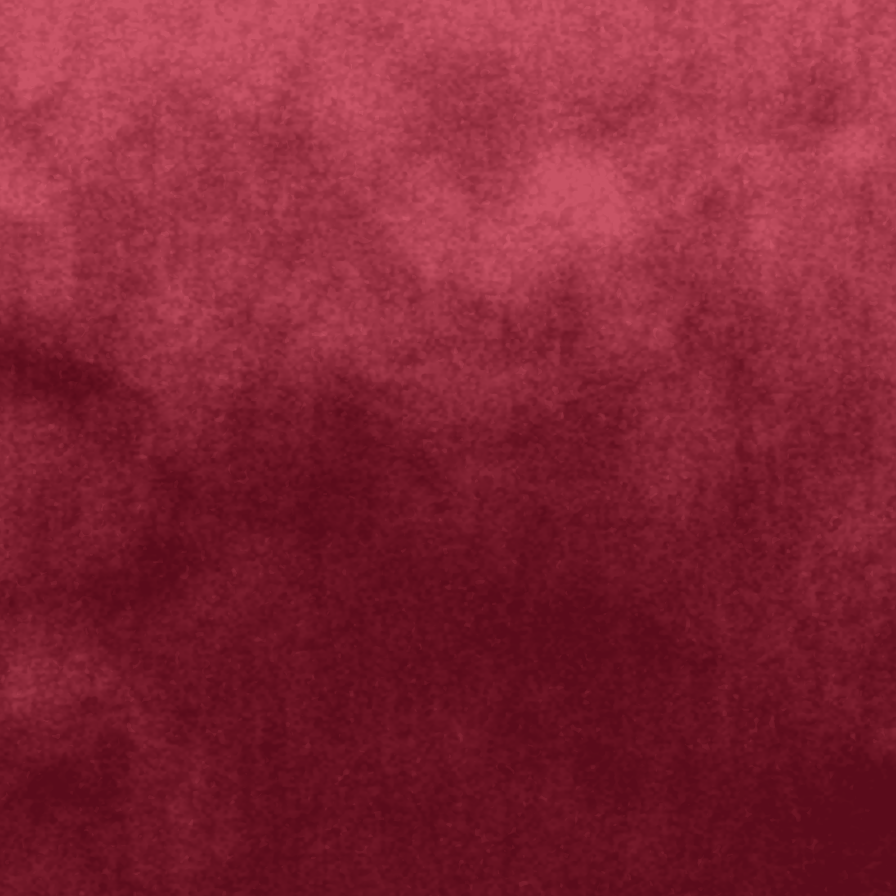
Give the GLSL for this texture, as a Shadertoy shader.

```glsl
// Crimson velvet: a soft sheen falls from a pale rose top to deep wine below.
// Brushed blotches come from layered, warped cellular noise; finer stretched
// cells add the streaks and the short grain of the pile.

vec3 hash3(vec2 cell) {
    vec3 h = fract(cell.xyx * vec3(0.1031, 0.1030, 0.0973));
    h += dot(h, h.yxz + 33.33);
    return fract((h.xxy + h.yzz) * h.zyx);
}

// Smooth cellular noise: jittered points blend their random shades, around 0
float cells(vec2 p) {
    vec2 home = floor(p);
    float shade = 0.0, total = 0.001;
    for (int j = -1; j <= 1; j++) {
        for (int i = -1; i <= 1; i++) {
            vec2 cell = home + vec2(i, j);
            vec3 rnd = hash3(cell + 57.0);
            vec2 d = cell + 0.15 + 0.7 * rnd.xy - p;
            float reach = max(0.0, 1.3 - dot(d, d));
            float weight = reach * reach * reach;
            shade += weight * (rnd.z - 0.5);
            total += weight;
        }
    }
    return shade / total;
}

// Layers of cells, each turned and finer than the last
float blotches(vec2 p) {
    float sum = 0.0, gain = 0.55;
    for (int i = 0; i < 5; i++) {
        sum += gain * cells(p);
        p = mat2(1.62, 1.22, -1.22, 1.62) * p + 19.7;
        gain *= 0.64;
    }
    return sum;
}

float pool(vec2 p, vec2 centre, vec2 size) {
    vec2 d = (p - centre) / size;
    return exp(-dot(d, d));
}

// Broad light and shade over the cloth
float sheen(vec2 p) {
    float light = 0.07 + 0.85 * smoothstep(0.35, 1.05, p.y);
    float left = 0.36 * exp(-4.5 * p.x) * smoothstep(-0.3, 0.5, p.y);
    float right = 0.38 * exp(-9.0 * (1.0 - p.x)) * smoothstep(0.1, 0.45, p.y);
    light += (left + right) * (1.0 - light);
    light += 0.10 * pool(p, vec2(0.75, 0.53), vec2(0.11, 0.09));
    light += 0.08 * pool(p, vec2(0.68, 0.82), vec2(0.12, 0.14));
    light -= 0.17 * pool(p, vec2(0.50, 0.84), vec2(0.16, 0.08));
    light -= 0.20 * pool(p, vec2(1.00, 0.87), vec2(0.10, 0.12));
    light -= 0.16 * pool(p, vec2(0.06, 0.57), vec2(0.12, 0.04));
    light -= 0.14 * pool(p, vec2(0.12, 0.34), vec2(0.12, 0.04));
    return light;
}

void mainImage(out vec4 fragColor, in vec2 fragCoord) {
    vec2 uv = fragCoord / iResolution.xy;
    vec2 p = fragCoord / iResolution.y;

    // Warp the cloth so that the brushed patches have ragged borders
    vec2 warp = vec2(cells(p * 6.0 + 3.1), cells(p * 6.0 + 41.7));
    vec2 brushed = p + 0.07 * warp;
    float light = sheen(uv + 0.06 * warp);

    // Patches are strong in the upper middle and at the sides, calm elsewhere
    float ruffled = smoothstep(0.35, 0.65, uv.y) * (1.0 - 0.6 * smoothstep(0.82, 1.0, uv.y));
    ruffled = max(ruffled, smoothstep(0.15, 0.6, abs(uv.x - 0.57)));
    light += blotches(brushed * vec2(5.0, 6.0)) * mix(0.22, 0.85, ruffled);

    // Pile: upright streaks, crosswise rows and fine grain
    float pile = 0.13 * cells(p * vec2(75.0, 15.0));
    pile += 0.10 * cells(p * vec2(60.0, 130.0) + 9.0);
    pile += 0.26 * cells(p * vec2(200.0, 230.0));
    light += pile * mix(0.65, 1.0, smoothstep(0.05, 0.4, light));

    // Sparse pale fibre tips
    light += 0.12 * smoothstep(0.34, 0.46, cells(p * 170.0 + 80.0));

    light = clamp(light, 0.0, 1.05);
    vec3 wine = vec3(0.355, 0.045, 0.105);
    vec3 roseGlow = vec3(0.41, 0.265, 0.275);
    fragColor = vec4(wine + roseGlow * pow(vec3(light), vec3(1.0, 1.15, 1.15)), 1.0);
}
```
